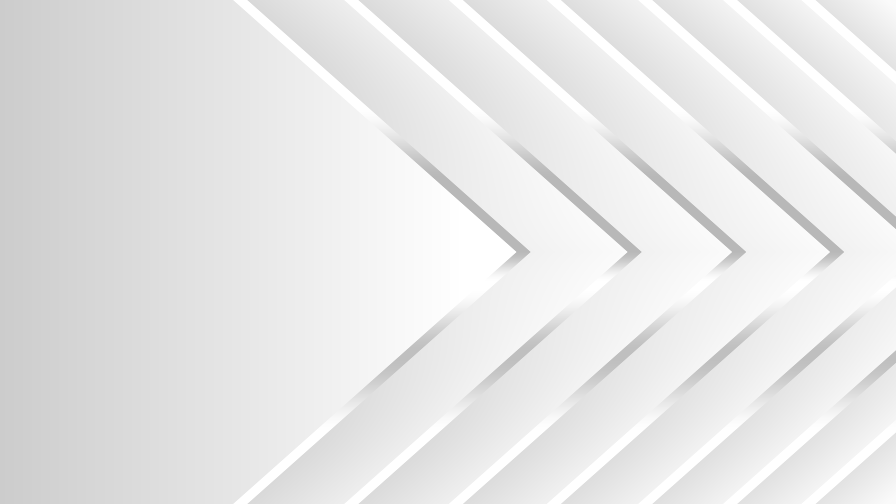
Write a Shadertoy shader that draws this background.

```glsl
// Nested pale chevrons pointing right beside a smooth grey-to-white panel.
// A slanted coordinate turns every chevron into a step; each layer is a
// metallic rim followed by a shaded band, painted from left to right.

// Soft step about one pixel wide along the slanted coordinate
float edgeStep(float edge, float u) {
    float soft = 0.8 / iResolution.y;
    return smoothstep(edge - soft, edge + soft, u);
}

// Outer tip position of a chevron; the spacing shrinks to the right
float tipAt(float i) {
    return 1.053 + 0.2269 * i - 0.0065 * i * i;
}

// Rim brightness by height: white ends, grey reflections, white glint
float rimShade(float h) {
    float upperGrey = smoothstep(-0.06, 0.005, h) * (1.0 - smoothstep(0.14, 0.29, h));
    float lowerGrey = smoothstep(-0.36, -0.21, h) * (1.0 - smoothstep(-0.2, -0.07, h));
    return 1.0 - 0.28 * upperGrey - 0.25 * lowerGrey;
}

// Band brightness: darkest far from the axis and next to its left rim
float bandShade(float across, float away, float i) {
    float nearAxis = mix(0.945, 0.99, across);
    float farAway = mix(0.85, 0.945, across) + 0.006 * i;
    return mix(nearAxis, farAway, smoothstep(0.0, 0.85, away));
}

void mainImage(out vec4 fragColor, in vec2 fragCoord) {
    vec2 p = fragCoord / iResolution.y;
    float h = p.y - 0.5;
    float u = p.x + 1.125 * abs(h);

    // Left panel
    float shade = mix(0.8, 1.0, clamp(p.x / 0.92, 0.0, 1.0));

    // Chevron layers
    for (int k = 0; k < 7; k++) {
        float i = float(k);
        float tip = tipAt(i);
        float across = clamp((u - tip) / (tipAt(i + 1.0) - tip), 0.0, 1.0);
        shade = mix(shade, rimShade(h), edgeStep(tip - 0.028, u));
        shade = mix(shade, bandShade(across, 2.0 * abs(h), i), edgeStep(tip, u));
    }

    fragColor = vec4(vec3(shade), 1.0);
}
```
